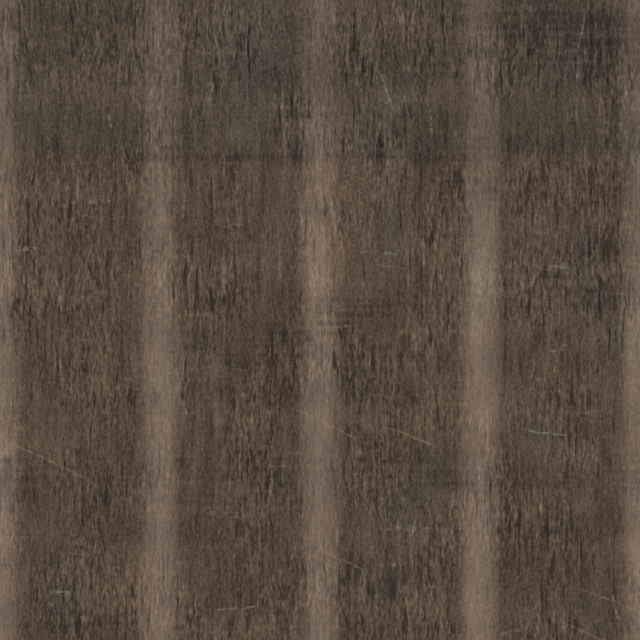
Give the GLSL for this texture, as a Shadertoy shader.

```glsl
// Worn dark brown wood with four pale, softly edged vertical bands.
// Stretched gradient noise makes fibres, stains and cross-grain saw marks;
// a loop scatters grey-green scuffs, curved scratches and slanted cuts.

vec2 hash2(vec2 p) {
    uvec2 q = uvec2(ivec2(p)) * uvec2(1597334673u, 3812015801u);
    uint n = (q.x ^ q.y) * 1597334673u;
    n = (n ^ (n >> 15)) * 2246822519u;
    n ^= n >> 13;
    return vec2(n & 65535u, n >> 16) / 65535.0;
}

float cornerSlope(vec2 cell, vec2 offset) {
    return dot(hash2(cell) * 2.0 - 1.0, offset);
}

float gradientNoise(vec2 p) {
    vec2 i = floor(p), f = p - i;
    vec2 u = f * f * f * (f * (f * 6.0 - 15.0) + 10.0);
    vec2 e = vec2(1.0, 0.0);
    return mix(mix(cornerSlope(i, f), cornerSlope(i + e, f - e), u.x),
               mix(cornerSlope(i + e.yx, f - e.yx), cornerSlope(i + 1.0, f - 1.0), u.x), u.y);
}

// Vertical fibres with thin dark pores, pale flecks and a fine tooth
float woodGrain(vec2 p) {
    p.x += 0.004 * gradientNoise(p * vec2(14.0, 9.0)) + 0.0012 * gradientNoise(p * vec2(50.0, 60.0));
    float strands = 0.06 * gradientNoise(p * vec2(60.0, 6.0));
    float fibres = 0.10 * gradientNoise(p * vec2(150.0, 22.0) + 31.0);
    float fine = 0.12 * gradientNoise(p * vec2(250.0, 80.0) + 73.0);
    float tooth = 0.085 * gradientNoise(p * vec2(280.0, 210.0) + 151.0);
    float patchy = 0.6 + 0.8 * smoothstep(-0.3, 0.3, gradientNoise(p * vec2(11.0, 8.0) + 7.0));
    float pores = smoothstep(0.18, 0.42, gradientNoise(p * vec2(135.0, 20.0) + 11.0));
    float flecks = smoothstep(0.25, 0.45, gradientNoise(p * vec2(170.0, 45.0) + 211.0));
    return strands + (fibres + fine - 0.085 * pores + 0.05 * flecks) * patchy + tooth;
}

// Broad stains, horizontal smudges and fine saw marks
float stains(vec2 p) {
    float cloud = gradientNoise(p * vec2(6.0, 4.0) + 5.0);
    float mottle = gradientNoise(p * vec2(22.0, 17.0) + 83.0);
    float smudge = gradientNoise(p * vec2(3.5, 15.0) + 47.0);
    float saw = gradientNoise(p * vec2(9.0, 105.0) + 19.0);
    float sawMask = smoothstep(0.0, 0.35, gradientNoise(p * vec2(3.0, 6.0) + 90.0));
    return 0.045 * cloud + 0.03 * mottle + 0.06 * smudge + 0.06 * saw * (0.15 + sawMask)
         - 0.03 * sawMask;
}

// Coverage of one tapered, slightly bent stroke
float stroke(vec2 p, float angle, float reach, float width, float bend, float pixel) {
    float c = cos(angle), s = sin(angle);
    p = vec2(c * p.x + s * p.y, c * p.y - s * p.x);
    p.y += bend * p.x * p.x;
    float along = abs(p.x) / reach;
    float halfWidth = width * max(1.0 - along * along, 0.0);
    float cover = 1.0 - smoothstep(halfWidth * 0.6, halfWidth + pixel, abs(p.y));
    return cover * (1.0 - smoothstep(0.75, 1.0, along));
}

void mainImage(out vec4 fragColor, in vec2 fragCoord) {
    vec2 uv = fragCoord / iResolution.xy;
    float pixel = 1.0 / iResolution.y;

    // Pale bands with a bright core, duller toward the top
    float wander = 0.005 * gradientNoise(uv * vec2(4.0, 7.0) + 23.0);
    float bandDistance = abs(fract((uv.x + wander) * 4.0 + 0.5) - 0.5) / 4.0;
    float band = 0.85 * (1.0 - smoothstep(0.012, 0.042, bandDistance))
               + 0.3 * exp(-pow(bandDistance / 0.016, 2.0));
    band *= 1.0 + 0.4 * gradientNoise(uv * vec2(24.0, 5.0) + 61.0);
    band *= mix(1.0, 0.6, smoothstep(0.55, 0.85, uv.y));

    float tone = 0.334 + 0.122 * band + stains(uv) + woodGrain(uv) * (1.0 - 0.25 * band);

    // Broken dark seam below a duller upper part
    float seamY = uv.y - 0.753 - 0.006 * gradientNoise(uv * vec2(9.0, 2.0));
    float seam = exp(-pow(seamY / 0.006, 2.0)) * smoothstep(0.12, 0.3, uv.x)
               * (1.0 - smoothstep(0.7, 0.85, uv.x));
    float upper = smoothstep(-0.01, 0.02, seamY);
    tone = max(tone - 0.035 * seam - 0.008 * upper, 0.15);

    // Warm brown wood, greyer on the bands, under a thin cool film
    vec3 wood = tone * mix(vec3(1.0, 0.835, 0.695), vec3(1.0, 0.86, 0.745), clamp(band, 0.0, 1.0));
    wood = mix(wood, vec3(0.24, 0.21, 0.19), 0.5 * smoothstep(0.3, 0.2, tone));
    float film = smoothstep(0.0, 0.5, gradientNoise(uv * vec2(9.0, 6.0) + 37.0));
    wood = mix(wood, tone * vec3(0.96, 0.87, 0.75), 0.35 * upper + 0.5 * film);

    // Scuffs across the grain, scratches along it, then long slanted cuts
    float raggedness = smoothstep(-0.15, 0.2, gradientNoise(uv * vec2(80.0, 150.0)));
    float scuffs = 0.0, cuts = 0.0;
    for (int i = 0; i < 100; i++) {
        vec2 place = hash2(vec2(i, 7)), shape = hash2(vec2(i, 19)), look = hash2(vec2(i, 43));
        float strength = mix(0.2, 0.75, look.x * look.x);
        if (i < 42) {
            place.y *= 0.72;
            float reach = mix(0.012, 0.05, shape.y);
            float width = mix(0.0018, 0.008, look.y * look.y);
            scuffs = max(scuffs, strength * raggedness
                   * stroke(uv - place, (shape.x - 0.5) * 0.3, reach, width, 2.0 * (look.y - 0.5), pixel));
        } else if (i < 94) {
            float reach = mix(0.01, 0.055, shape.y * shape.y);
            scuffs = max(scuffs, strength * (0.3 + 0.7 * raggedness)
                   * stroke(uv - place, 1.57 + (shape.x - 0.5) * 0.8, reach, 0.0016, 9.0 * (look.y - 0.5), pixel));
        } else {
            place.y *= 0.35;
            cuts = max(cuts, (0.35 + 0.3 * look.x) * (0.4 + 0.6 * raggedness)
                 * stroke(uv - place, -0.4 + 0.2 * (shape.x - 0.5), mix(0.04, 0.09, shape.y), 0.0015, 0.5, pixel));
        }
    }
    wood = mix(wood, vec3(0.47, 0.46, 0.38), scuffs);
    wood = mix(wood, vec3(0.55, 0.46, 0.36), cuts);

    fragColor = vec4(clamp(wood, 0.0, 1.0), 1.0);
}
```
